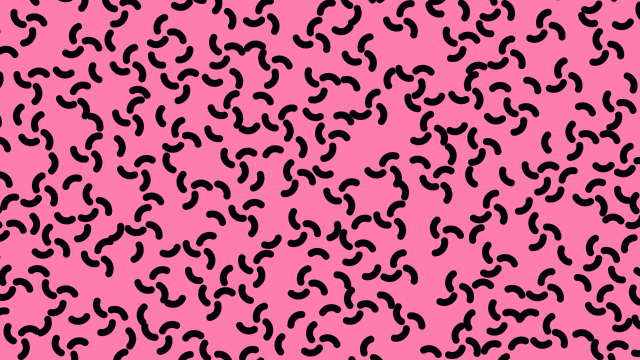
Give the GLSL for this pattern, as a WebGL 2 fragment shader.

```glsl
#version 300 es
precision highp float;
// Short black bent strokes scattered over flat pink.
// A warped triangular lattice carries three-armed pinwheels, each turned at
// random; single strokes fill about half of the gaps between them.

uniform vec2 u_resolution;
out vec4 outColor;

const vec3 PINK = vec3(1.0, 0.49, 0.68);
const vec3 INK = vec3(0.01, 0.0, 0.01);
const float TAU = 6.2831853;

// Lengths are fractions of the canvas height
const float SPACING = 0.155;
const float JITTER = 0.012;
const float WARP = 0.025;
const float ARM_DISTANCE = 0.033;
const float ARM_TWIST = 0.87;
const float BEND_RADIUS = 0.029;
const float BEND_HALF_ANGLE = 0.82;
const float HALF_WIDTH = 0.0097;
const float GAP_FILL = 0.5;

// Integer hash: two random values in 0..1 for a lattice cell and a seed
vec2 hash2(vec2 cell, int seed) {
    uvec2 v = uvec2(ivec2(cell) + ivec2(seed * 131, seed * 57));
    v = v * 1664525u + 1013904223u;
    v.x += v.y * 1664525u;
    v.y += v.x * 1664525u;
    v ^= v >> 16u;
    v.x += v.y * 1664525u;
    v.y += v.x * 1664525u;
    v ^= v >> 16u;
    return vec2(v & 65535u) / 65535.0;
}

// Smooth vector noise in -1..1
vec2 smoothNoise(vec2 p) {
    vec2 cell = floor(p);
    vec2 f = p - cell;
    f = f * f * (3.0 - 2.0 * f);
    vec2 low = mix(hash2(cell, 1), hash2(cell + vec2(1, 0), 1), f.x);
    vec2 high = mix(hash2(cell + vec2(0, 1), 1), hash2(cell + vec2(1, 1), 1), f.x);
    return 2.0 * mix(low, high, f.y) - 1.0;
}

vec2 direction(float angle) {
    return vec2(cos(angle), sin(angle));
}

// Signed distance to a round-ended arc whose back faces the given angle
float bentStroke(vec2 p, float facing, float radius, float halfAngle, float halfWidth) {
    vec2 axis = direction(facing);
    vec2 q = vec2(abs(axis.x * p.y - axis.y * p.x), dot(axis, p));
    q.y += 0.5 * radius * (1.0 + cos(halfAngle));
    vec2 tip = vec2(sin(halfAngle), cos(halfAngle));
    bool withinArc = tip.y * q.x < tip.x * q.y;
    float d = withinArc ? abs(length(q) - radius) : length(q - radius * tip);
    return d - halfWidth;
}

float stroke(vec2 p, float facing) {
    return bentStroke(p, facing, BEND_RADIUS, BEND_HALF_ANGLE, HALF_WIDTH);
}

// Three strokes turned about a common centre
float pinwheel(vec2 p, float turn, vec2 wobble) {
    float d = 1.0;
    for (int arm = 0; arm < 3; arm++) {
        float angle = turn + TAU * float(arm) / 3.0;
        float reach = ARM_DISTANCE + 0.004 * cos(TAU * wobble.x + 2.0 * float(arm));
        float twist = ARM_TWIST + 0.25 * sin(TAU * wobble.y + 2.0 * float(arm));
        d = min(d, stroke(p - reach * direction(angle), angle + twist));
    }
    return d;
}

// Lattice coordinates to the canvas, with smooth warp and random jitter
vec2 place(vec2 lattice, vec2 random) {
    vec2 p = SPACING * mat2(1.0, 0.0, 0.5, 0.8660254) * lattice;
    return p + WARP * smoothNoise(p / 0.4) + JITTER * (2.0 * random - 1.0);
}

// Distance to the nearest stroke among the neighbouring lattice sites
float scatter(vec2 p) {
    vec2 home = round(inverse(mat2(1.0, 0.0, 0.5, 0.8660254)) * p / SPACING);
    float d = 1.0;
    for (int j = -1; j <= 1; j++) {
        for (int i = -1; i <= 1; i++) {
            vec2 site = home + vec2(i, j);
            vec2 centre = place(site, hash2(site, 2));
            d = min(d, pinwheel(p - centre, TAU * hash2(site, 3).x, hash2(site, 4)));

            // The two gaps beside each site
            for (int side = 0; side < 2; side++) {
                vec2 choice = hash2(site, 5 + side);
                if (choice.x > GAP_FILL) continue;
                vec2 gap = site + (side == 0 ? 1.0 : -1.0) / 3.0;
                vec2 middle = place(gap, hash2(site, 7 + side));
                d = min(d, stroke(p - middle, TAU * choice.y));
            }
        }
    }
    return d;
}

void main() {
    // A tilt keeps lattice rows off the canvas axes
    vec2 p = gl_FragCoord.xy / u_resolution.y;
    vec2 tilt = direction(0.37);
    p = mat2(tilt.x, tilt.y, -tilt.y, tilt.x) * p + 3.0;

    float pixel = 1.0 / u_resolution.y;
    float ink = clamp(0.5 - scatter(p) / (1.1 * pixel), 0.0, 1.0);
    outColor = vec4(mix(PINK, INK, ink), 1.0);
}
```
